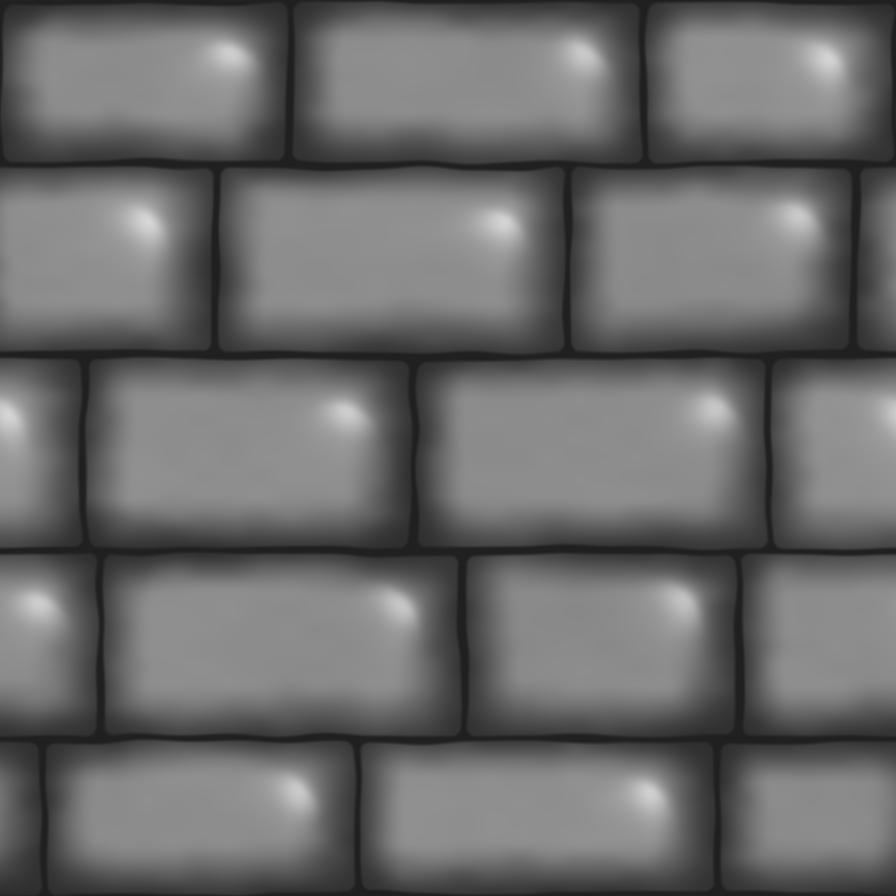
Give the GLSL for this texture, as a Shadertoy shader.

```glsl
// A seamless wall of soft grey stone blocks: five uneven courses of three blocks.
// Each block is shaded by its distance to its four sides, with a dark joint,
// brushed noise and a bent, glossy highlight near the upper right corner.

float hash(vec2 p) {
    return fract(sin(dot(p, vec2(127.1, 311.7))) * 43758.5453);
}

// Value noise that wraps after the given number of cells
float tiledNoise(vec2 uv, vec2 cells) {
    vec2 p = uv * cells;
    vec2 i = floor(p), f = fract(p);
    f = f * f * (3.0 - 2.0 * f);
    float a = hash(mod(i, cells));
    float b = hash(mod(i + vec2(1.0, 0.0), cells));
    float c = hash(mod(i + vec2(0.0, 1.0), cells));
    float d = hash(mod(i + 1.0, cells));
    return mix(mix(a, b, f.x), mix(c, d, f.x), f.y);
}

float roundedBox(vec2 p, vec2 halfSize, float radius) {
    vec2 q = abs(p) - halfSize + radius;
    return length(max(q, 0.0)) + min(max(q.x, q.y), 0.0) - radius;
}

// Glossy spot: elongated, curved, and crisper on its outer side
float highlight(vec2 v, float seed) {
    float angle = -0.95 + 0.6 * seed;
    float c = cos(angle), s = sin(angle);
    v = vec2(c * v.x + s * v.y, c * v.y - s * v.x);
    v.y += 9.0 * v.x * v.x;
    v.y *= v.y > 0.0 ? 1.7 : 0.85;
    float core = exp(-dot(v, v / vec2(0.0007, 0.00035)));
    float halo = exp(-dot(v, v) / 0.0016);
    return 0.2 * core + 0.07 * halo;
}

void mainImage(out vec4 fragColor, in vec2 fragCoord) {
    // Course heights and the vertical joints in each, from the bottom up
    const float courses[6] = float[6](0.0, 0.176, 0.385, 0.603, 0.816, 1.0);
    const vec3 joints[5] = vec3[5](
        vec3(0.049, 0.398, 0.801), vec3(0.112, 0.518, 0.823),
        vec3(0.094, 0.462, 0.859), vec3(0.241, 0.634, 0.954),
        vec3(0.0, 0.324, 0.719));

    vec2 uv = fragCoord / iResolution.xy;
    vec2 wobble = vec2(tiledNoise(uv, vec2(23.0)), tiledNoise(uv + 0.37, vec2(19.0))) - 0.5;
    vec2 p = fract(uv + 0.006 * wobble);

    // Find the block under this point
    int row = 0;
    for (int i = 1; i < 5; i++) if (p.y >= courses[i]) row = i;
    vec3 left = joints[row];
    vec3 widths = vec3(left.yz, left.x + 1.0) - left;
    int column = 0;
    for (int i = 0; i < 3; i++) if (fract(p.x - left[i]) < widths[i]) column = i;
    vec2 size = vec2(widths[column], courses[row + 1] - courses[row]);
    vec2 local = vec2(fract(p.x - left[column]), p.y - courses[row]);
    float seed = hash(vec2(column, row) + 3.0);

    // Rounded body: soft falloff from all sides, uneven like brushwork
    float blotch = tiledNoise(uv, vec2(9.0, 13.0)) - 0.5;
    float grain = tiledNoise(uv, vec2(31.0, 47.0)) - 0.5;
    float uneven = 0.012 * blotch + 0.004 * grain;
    vec2 low = smoothstep(vec2(-0.012), vec2(0.062, 0.066), local + uneven);
    vec2 high = smoothstep(vec2(-0.012), vec2(0.08, 0.052), size - local + uneven);
    float body = low.x * low.y * high.x * high.y;
    float shade = mix(0.19, 0.555 + 0.02 * (seed - 0.5), body);
    shade += 0.022 * blotch + 0.012 * grain;

    // Highlight; the last block of the bottom course stays matte
    vec2 spot = size - vec2(0.055 + 0.03 * seed, 0.057 + 0.012 * seed);
    if (row > 0 || column < 2) shade += highlight(local - spot, hash(vec2(row, column) + 8.0));

    // Thin dark joint with slightly varying width
    float inside = -roundedBox(local - 0.5 * size, 0.5 * size, 0.014);
    float jointWidth = 0.0025 + 0.003 * tiledNoise(uv, vec2(17.0));
    float soft = max(0.0025, 1.0 / iResolution.y);
    shade = mix(0.125, shade, smoothstep(jointWidth - soft, jointWidth + soft, inside));

    fragColor = vec4(vec3(shade), 1.0);
}
```
